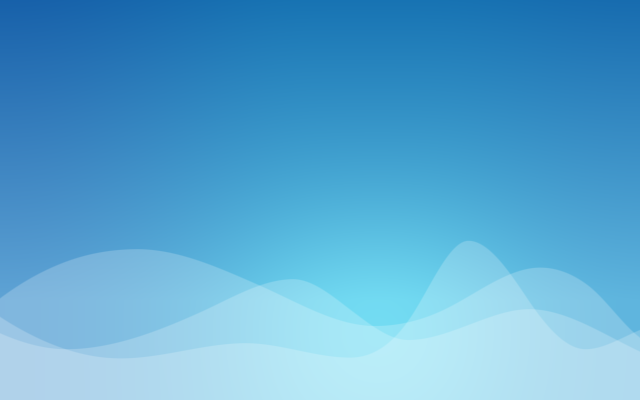
Give the GLSL for this background, as a Shadertoy shader.

```glsl
// Draws three translucent white waves below a blue sky with a low cyan glow.

// Height of a smooth curve through knots of (x, height, slope), by cubic Hermite spans.
float curveHeight(vec3 knots[9], float x) {
    float height = knots[0].y;
    for (int i = 0; i < 8; i++) {
        vec3 a = knots[i], b = knots[i + 1];
        if (x >= a.x) {
            float span = b.x - a.x;
            float t = clamp((x - a.x) / span, 0.0, 1.0);
            float s = 1.0 - t;
            height = mix(a.y, b.y, t * t * (3.0 - 2.0 * t))
                   + span * t * s * (a.z * s - b.z * t);
        }
    }
    return height;
}

// Lays a translucent white sheet below the given height.
vec3 addWave(vec3 color, float y, float height) {
    float d = height - y;
    float edge = max(fwidth(d), 1e-4);
    return mix(color, vec3(1.0), 0.21 * smoothstep(-0.7 * edge, 0.7 * edge, d));
}

vec3 skyColor(vec2 uv) {
    // Vertical gradient
    float depth = clamp((1.0 - uv.y) / 0.75, 0.0, 1.0);
    vec3 sky = mix(vec3(0.09, 0.45, 0.70), vec3(0.37, 0.75, 0.89), depth);

    // Deeper blue toward both sides, strongest on the left
    float side = smoothstep(0.5, 0.0, uv.x) + 0.4 * smoothstep(0.65, 1.0, uv.x);
    sky -= vec3(0.0, 0.11, 0.055) * side * mix(0.65, 1.0, depth);

    // Glow in the valley between the waves
    vec2 fromGlow = (uv - vec2(0.59, 0.17)) * vec2(1.6, 1.0);
    return sky + vec3(0.08, 0.11, 0.06) * exp(-9.0 * dot(fromGlow, fromGlow));
}

void mainImage(out vec4 fragColor, in vec2 fragCoord) {
    vec2 uv = fragCoord / iResolution.xy;
    vec3 color = skyColor(uv);

    // Broad swell, high on the left
    vec3 broadSwell[9] = vec3[9](
        vec3(0.0, 0.254, 1.2), vec3(0.107, 0.348, 0.57), vec3(0.215, 0.377, 0.0),
        vec3(0.404, 0.2875, -0.7), vec3(0.586, 0.185, 0.0), vec3(0.703, 0.233, 0.83),
        vec3(0.844, 0.331, 0.0), vec3(0.918, 0.2875, -1.2), vec3(1.0, 0.156, -1.2));

    // Middle swell, cresting near the centre
    vec3 middleSwell[9] = vec3[9](
        vec3(0.0, 0.167, -0.7), vec3(0.104, 0.127, 0.0), vec3(0.3125, 0.219, 0.72),
        vec3(0.458, 0.302, 0.0), vec3(0.553, 0.219, -1.2), vec3(0.638, 0.15, 0.0),
        vec3(0.732, 0.1875, 0.6), vec3(0.827, 0.227, 0.0), vec3(1.0, 0.121, -0.75));

    // Low swell with one steep peak on the right
    vec3 steepSwell[9] = vec3[9](
        vec3(0.0, 0.208, -1.04), vec3(0.189, 0.104, 0.0), vec3(0.384, 0.142, 0.0),
        vec3(0.547, 0.106, 0.0), vec3(0.645, 0.215, 2.5), vec3(0.732, 0.398, 0.0),
        vec3(0.823, 0.256, -2.4), vec3(0.915, 0.127, 0.0), vec3(1.0, 0.175, 0.65));

    color = addWave(color, uv.y, curveHeight(broadSwell, uv.x));
    color = addWave(color, uv.y, curveHeight(middleSwell, uv.x));
    color = addWave(color, uv.y, curveHeight(steepSwell, uv.x));

    fragColor = vec4(color, 1.0);
}
```
